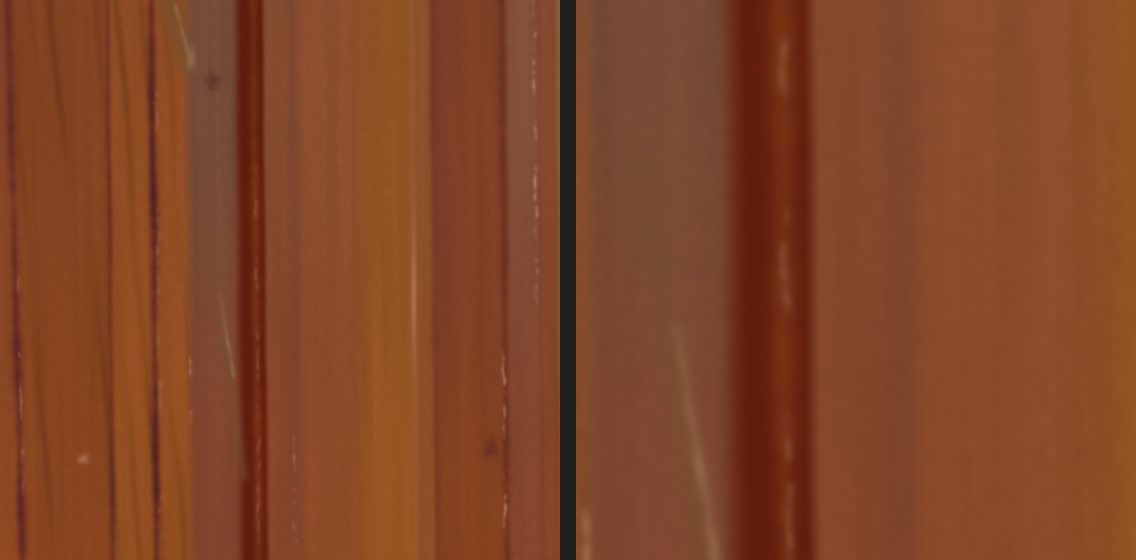
Left: the whole. Right: its middle third, enlarged.
Reproduce this texture procedurally as a three.js fragment shader.

```glsl
// Worn, varnished reddish-brown boards standing upright, with dark leaning seams.
// Soft-edged planks are layered from left to right, then uneven seams, stretched
// gradient-noise grain, broken pale chips, scratches and small knots go on top.
varying vec2 vUv;

vec2 gradient(vec2 cell) {
  float angle = 6.2832 * fract(sin(dot(cell, vec2(127.1, 311.7))) * 43758.5);
  return vec2(cos(angle), sin(angle));
}

float noise(vec2 p) {
  vec2 c = floor(p), f = fract(p), e = vec2(1.0, 0.0);
  vec2 u = f * f * f * (f * (f * 6.0 - 15.0) + 10.0);
  float low = mix(dot(gradient(c), f), dot(gradient(c + e), f - e), u.x);
  float high = mix(dot(gradient(c + e.yx), f - e.yx), dot(gradient(c + 1.0), f - 1.0), u.x);
  return mix(low, high, u.y);
}

float ridge(float d, float width) {
  return exp(-d * d / (width * width));
}

float segmentDistance(vec2 p, vec2 a, vec2 b) {
  vec2 ab = b - a;
  return length(p - a - ab * clamp(dot(p - a, ab) / dot(ab, ab), 0.0, 1.0));
}

float band(float x, float low, float high, float soft) {
  return smoothstep(low - soft, low + soft, x) * (1.0 - smoothstep(high - soft, high + soft, x));
}

// Covers everything right of the plank's left edge
vec3 plank(vec3 col, float x, float left, float soft, vec3 tint) {
  return mix(col, tint, smoothstep(left - soft, left + soft, x));
}

// Dark line whose width and depth drift along its length
vec3 seam(vec3 col, vec2 p, float at, float width, vec3 tint, float strength) {
  float drift = noise(vec2(at * 60.0, p.y * 7.0)) + 0.5 * noise(vec2(p.y * 45.0, at * 40.0));
  return mix(col, tint, strength * (0.85 + 0.5 * drift) * ridge(p.x - at, width * (1.0 + 0.4 * drift)));
}

// Pale, broken line of chipped varnish between two heights
vec3 chips(vec3 col, vec2 p, float at, float low, float high, float strength) {
  float shape = ridge(p.x - at - 0.006 * noise(vec2(p.y * 30.0, at * 90.0)), 0.0032);
  float broken = smoothstep(-0.2, 0.6, noise(vec2(at * 70.0, p.y * 20.0)) + 0.7 * noise(vec2(p.y * 75.0, at * 50.0)));
  return mix(col, vec3(0.70, 0.51, 0.42), strength * shape * broken * band(p.y, low, high, 0.06));
}

vec3 spot(vec3 col, vec2 p, vec2 at, vec2 size, vec3 tint, float strength) {
  vec2 d = (p - at) / size + 0.6 * noise(p * 70.0);
  return mix(col, tint, strength * exp(-dot(d, d)));
}

void main() {
  vec2 uv = vUv;
  float y = uv.y;
  // Boards lean to the right going down, most strongly at the left side
  float lean = mix(0.028, 0.010, smoothstep(0.0, 0.2, uv.x));
  float x = uv.x - (1.0 - y) * lean + 0.0015 * noise(vec2(y * 6.0, 2.0));
  vec2 p = vec2(x, y);

  vec3 amber = mix(vec3(0.58, 0.31, 0.13), vec3(0.57, 0.30, 0.14), y);
  vec3 russet = mix(vec3(0.54, 0.27, 0.12), vec3(0.51, 0.26, 0.13), y);
  vec3 mauve = mix(vec3(0.52, 0.27, 0.18), vec3(0.51, 0.31, 0.22), smoothstep(0.1, 0.8, y));
  vec3 umber = mix(vec3(0.51, 0.25, 0.12), vec3(0.48, 0.24, 0.16), smoothstep(0.0, 0.6, y));
  vec3 grey = mix(vec3(0.51, 0.27, 0.18), vec3(0.46, 0.30, 0.22), smoothstep(0.15, 0.85, y));
  vec3 honey = mix(vec3(0.59, 0.33, 0.13), vec3(0.56, 0.32, 0.14), y);
  vec3 plum = vec3(0.37, 0.14, 0.14);
  vec3 olive = vec3(0.45, 0.31, 0.18);

  // Planks
  vec3 col = mix(vec3(0.57, 0.29, 0.13), vec3(0.50, 0.25, 0.16), y);
  col = plank(col, x, 0.018, 0.008, russet);
  col = plank(col, x, 0.194, 0.006, amber);
  col = plank(col, x, 0.332, 0.012, grey);
  col = plank(col, x, 0.421, 0.011, vec3(0.38, 0.11, 0.05));
  col = plank(col, x, 0.469, 0.006, mix(russet, mauve, 0.55));
  col = plank(col, x, 0.535, 0.020, mix(mauve, amber, 0.55));
  col = plank(col, x, 0.640, 0.030, honey);
  col = plank(col, x, 0.733, 0.010, mix(honey, mauve, 0.35));
  col = plank(col, x, 0.768, 0.006, umber);
  col = plank(col, x, 0.800, 0.030, mix(umber, russet, 0.5));
  col = plank(col, x, 0.904, 0.008, mauve);
  col = plank(col, x, 0.962, 0.010, mix(russet, mauve, 0.4));
  col = plank(col, x, 0.992, 0.005, olive + 0.05);

  // Seams and the lit lip inside the wide groove
  col = seam(col, p, 0.014, 0.008, plum, 0.85);
  col = seam(col, p, 0.192, 0.005, plum, 0.55);
  col = seam(col, p, 0.270, 0.007, plum, 0.9);
  col = seam(col, p, 0.452, 0.008, vec3(0.49, 0.22, 0.08), 0.75);
  col = seam(col, p, 0.522, 0.010, vec3(0.47, 0.26, 0.19), 0.5);
  col = seam(col, p, 0.771, 0.007, vec3(0.43, 0.19, 0.12), 0.5);
  col = seam(col, p, 0.896, 0.007, vec3(0.38, 0.16, 0.12), 0.7);
  col = seam(col, p, 0.960, 0.005, vec3(0.46, 0.23, 0.17), 0.45);

  // Slanting dark veins on the left boards
  for (int i = 0; i < 8; i++) {
    float k = float(i);
    float path = 0.015 + 0.039 * k + 0.08 * (1.0 - y) + 0.012 * noise(vec2(y * 3.0, k * 5.3));
    float fade = smoothstep(-0.25, 0.45, noise(vec2(y * 2.0, k * 7.7 + 3.0)));
    col *= 1.0 - 0.14 * fade * ridge(uv.x - path, 0.007) * band(x, 0.025, 0.33, 0.01);
  }

  // Stretched wood grain, broad blotches and a fine surface mottle
  float grain = noise(vec2(x * 45.0, y * 1.5)) + 0.5 * noise(vec2(x * 120.0, y * 4.0 + 7.0));
  float mottle = noise(uv * 130.0) + 0.7 * noise(uv * 60.0) + noise(uv * vec2(4.0, 3.0) + 20.0);
  col *= 1.0 + 0.06 * grain + 0.025 * mottle;

  // Grey smear and soft scratches
  float smear = segmentDistance(uv, vec2(0.295, 1.02), vec2(0.335, 0.89));
  col = mix(col, olive, 0.6 * (1.0 - smoothstep(0.004, 0.034, smear)));
  float scratch = segmentDistance(uv, vec2(0.375, 0.57), vec2(0.435, 0.15));
  col = mix(col, olive, 0.5 * ridge(scratch, 0.010));
  float nick = min(segmentDistance(uv, vec2(0.393, 0.47), vec2(0.417, 0.33)), segmentDistance(uv, vec2(0.313, 0.99), vec2(0.34, 0.89)));
  col = mix(col, vec3(0.60, 0.44, 0.32), (0.4 + 0.5 * noise(uv * 40.0)) * ridge(nick, 0.004));

  // Chips along the edges
  col = chips(col, p, 0.019, 0.12, 0.55, 0.45);
  col = chips(col, p, 0.278, 0.05, 0.85, 0.35);
  col = chips(col, p, 0.333, 0.22, 0.40, 0.55);
  col = chips(col, p, 0.453, 0.05, 0.70, 0.30);
  col = chips(col, p, 0.518, 0.00, 0.22, 0.50);
  col = chips(col, p, 0.892, 0.03, 0.36, 0.75);
  col = chips(col, p, 0.953, 0.48, 0.97, 0.75);
  col = mix(col, vec3(0.70, 0.49, 0.36), ridge(x - 0.734, 0.005) * (0.15 + 0.55 * ridge(y - 0.47, 0.10)));

  // Knots and bare spots
  col = spot(col, uv, vec2(0.380, 0.855), vec2(0.012, 0.014), plum, 0.6);
  col = spot(col, uv, vec2(0.878, 0.198), vec2(0.013, 0.018), plum, 0.6);
  col = spot(col, uv, vec2(0.150, 0.180), vec2(0.010, 0.008), vec3(0.70, 0.47, 0.38), 0.7);
  col = spot(col, uv, vec2(0.342, 0.895), vec2(0.007, 0.019), vec3(0.66, 0.50, 0.35), 0.5);
  gl_FragColor = vec4(col, 1.0);
}
```
